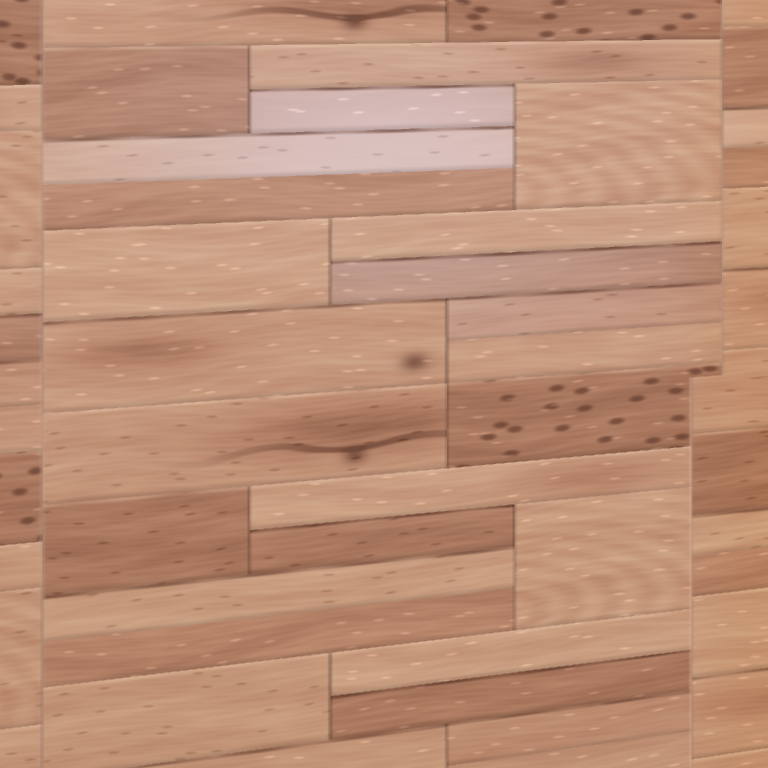
Give the GLSL for this texture, as a three.js fragment shader.

```glsl
varying vec2 vUv;

const float STRIP = 0.0595;
const float LEFT = 0.055;
const float RIGHT = 0.94;
const vec3 DARK_WOOD = vec3(0.60, 0.42, 0.33);
const vec3 MID_WOOD = vec3(0.73, 0.55, 0.45);
const vec3 LIGHT_WOOD = vec3(0.81, 0.67, 0.56);
const vec3 KNOT = vec3(0.36, 0.22, 0.17);
const vec3 SHEEN = vec3(0.85, 0.78, 0.79);

// box: left, right, top, bottom; look: tone, sheen, top edge (+ shadow, - highlight)
struct Plank { vec4 box; vec3 look; };

float hash(vec2 p) {
  return fract(sin(dot(p, vec2(127.1, 311.7))) * 43758.5);
}

float cells(vec2 p) {
  vec2 base = floor(p);
  float nearest = 2.0;
  for (int y = -1; y <= 1; y++)
    for (int x = -1; x <= 1; x++) {
      vec2 cell = base + vec2(x, y);
      vec2 point = cell + vec2(hash(cell), hash(cell + 37.0));
      nearest = min(nearest, distance(p, point));
    }
  return nearest;
}

float waves(vec2 p) {
  float sum = 0.0;
  float gain = 0.5;
  for (int i = 0; i < 4; i++) {
    sum += gain * sin(p.y + 1.7 * sin(p.x + float(i)));
    p = p * vec2(1.6, 1.9) + vec2(2.3, 0.4 * p.x);
    gain *= 0.6;
  }
  return sum;
}

// One panel is ten strips tall; planks fill one to three strips
Plank plankAt(float u, float s) {
  float k = floor(s);
  if (k < 2.0 && u < 0.325) return Plank(vec4(LEFT, 0.325, 0.0, 2.0), vec3(0.25, 0.25, -0.6));
  if (k < 1.0) return Plank(vec4(0.325, RIGHT, 0.0, 1.0), vec3(0.82, 0.2, -0.7));
  if (k < 4.0 && u > 0.67) return Plank(vec4(0.67, RIGHT, 1.0, 4.0), vec3(0.72, 0.05, -0.4));
  if (k < 2.0) return Plank(vec4(0.325, 0.67, 1.0, 2.0), vec3(0.3, 0.85, 1.0));
  if (k < 4.0) {
    vec3 look = k < 3.0 ? vec3(0.85, 0.8, 0.9) : vec3(0.42, 0.1, 0.0);
    return Plank(vec4(LEFT, 0.67, k, k + 1.0), look);
  }
  float split = k < 6.0 ? 0.43 : 0.582;
  float top = floor(k * 0.5) * 2.0;
  if (u < split) {
    vec3 look = k < 6.0 ? vec3(0.82, 0.05, -0.7) : k < 8.0 ? vec3(0.72, 0.05, 0.8) : vec3(0.72, 0.0, -0.8);
    return Plank(vec4(LEFT, split, top, top + 2.0), look);
  }
  if (k > 7.0) return Plank(vec4(split, RIGHT, 8.0, 10.0), vec3(0.2, 0.0, -0.6));
  vec3 look = k < 5.0 ? vec3(0.82, 0.1, -0.7) : k < 6.0 ? vec3(0.25, 0.6, 1.0)
    : k < 7.0 ? vec3(0.55, 0.6, 0.9) : vec3(0.7, 0.1, 0.1);
  return Plank(vec4(split, RIGHT, k, k + 1.0), look);
}

// Soft dark patch confined to the plank that holds its centre
float stain(vec2 p, vec2 centre, vec2 radius, vec4 box) {
  vec2 d = (p - centre) / radius;
  vec2 inside = step(box.xz, centre) * step(centre, box.yw);
  return exp(-dot(d, d)) * inside.x * inside.y;
}

float line(float d, float width) {
  return 1.0 - smoothstep(width * 0.3, width, abs(d));
}

vec3 woodWall(vec2 uv) {
  float down = 1.0 - uv.y;

  // Panels side by side, with rows tilting more towards the bottom
  float seam = mix(RIGHT, 0.9, smoothstep(0.488, 0.492, down));
  float panel = step(seam, uv.x) - step(uv.x, LEFT);
  float dx = uv.x - LEFT;
  float row = (down + 0.005 * dx) / (1.0 - 0.13 * dx);
  float s = (row - 0.0625) / STRIP - (panel < 0.0 ? 0.8 : -0.3 * panel);
  float u = uv.x - panel * (panel > 0.0 ? seam - LEFT : RIGHT - LEFT);
  float tile = floor(s / 10.0);
  vec2 p = vec2(u, mod(s, 10.0));
  Plank plank = plankAt(p.x, p.y);
  vec4 box = plank.box;
  float seed = hash(box.xz + vec2(panel, tile) * 3.1);

  // Grain: broad bands, fine fibres and arched rings on the tallest plank
  vec2 g = vec2(u, p.y * STRIP) + seed * vec2(7.0, 3.0);
  g.y += 0.005 * sin(g.x * 14.0 + seed * 9.0);
  float bands = waves(g * vec2(9.0, 85.0));
  float fibres = cells(g * vec2(14.0, 190.0)) - 0.45;
  float arches = sin(330.0 * length(vec2((u - 0.62) * 0.4, (p.y - 3.6) * STRIP)) + bands);
  float tone = plank.look.x + 0.14 * bands + 0.22 * fibres + 0.1 * (seed - 0.5);
  tone += 0.09 * arches * step(2.5, box.w - box.z);

  // Heartwood stains
  float heart = stain(p, vec2(0.78, 0.55), vec2(0.11, 0.45), box);
  heart += stain(p, vec2(0.19, 6.8), vec2(0.12, 0.4), box);
  heart += 1.2 * stain(p, vec2(0.48, 8.9), vec2(0.19, 0.65), box);
  tone -= heart * (0.5 + 0.3 * bands);
  vec3 color = mix(DARK_WOOD, MID_WOOD, clamp(tone * 2.0, -0.5, 1.0));
  color = mix(color, LIGHT_WOOD, clamp(tone * 2.0 - 1.0, 0.0, 1.2));

  // Window sheen, strongest on the smooth planks
  vec2 glare = (vec2(uv.x, down) - vec2(0.5, 0.21)) / vec2(0.42, 0.24);
  color = mix(color, SHEEN, plank.look.y * exp(-dot(glare, glare)));

  // Knots, a long crack and pale flecks
  float knotty = step(7.5, box.z) * step(0.5, box.x);
  float knots = knotty * (1.0 - smoothstep(0.06, 0.24, cells(g * vec2(16.0, 34.0))));
  knots += stain(p, vec2(0.54, 7.45), vec2(0.018, 0.2), box);
  knots += stain(p, vec2(0.462, 9.5), vec2(0.015, 0.18), box);
  float crackRow = 9.28 + 0.1 * sin(u * 31.0) + 0.04 * bands;
  float crack = line(p.y - crackRow, 0.12) * stain(p, vec2(0.47, 9.28), vec2(0.16, 2.0), box);
  color = mix(color, KNOT, clamp(0.65 * knots + 0.6 * crack, 0.0, 0.75));
  float flecks = 1.0 - smoothstep(0.03, 0.12, cells(g * vec2(11.0, 48.0)));
  color += 0.09 * flecks * (seed > 0.45 ? 1.0 : -1.0);

  // Plank joints and panel seams
  float wear = 0.75 + 0.25 * sin(u * 47.0 + seed * 20.0);
  float topEdge = line((p.y - box.z) * STRIP + 0.0006 * bands, 0.006) * wear;
  color = mix(color, KNOT, 0.7 * topEdge * max(plank.look.z, 0.0));
  color = mix(color, vec3(0.89, 0.77, 0.67), 0.7 * topEdge * max(-plank.look.z, 0.0));
  float bottomGap = (box.w - p.y) * STRIP;
  color *= 1.0 - 0.12 * (1.0 - smoothstep(0.0, 0.009, bottomGap));
  color *= 1.0 - 0.22 * line(min(u - box.x, box.y - u), 0.004) * wear;
  float panelSeam = max(line(uv.x - LEFT, 0.005), line(uv.x - seam, 0.004));
  color = mix(color, vec3(0.84, 0.70, 0.62), 0.4 * panelSeam);

  // Warmer, dimmer light towards the floor and right side
  color *= mix(vec3(1.03, 1.02, 1.03), vec3(0.99, 0.95, 0.92), down);
  return color * mix(vec3(1.0), vec3(1.0, 0.97, 0.91), smoothstep(0.85, 1.0, uv.x));
}

void main() {
  vec3 color = vec3(0.0);
  for (int i = 0; i < 4; i++) {
    vec2 corner = vec2(mod(float(i), 2.0), floor(float(i) * 0.5)) - 0.5;
    color += woodWall(vUv + corner * 0.001);
  }
  gl_FragColor = vec4(color * 0.25, 1.0);
}
```
